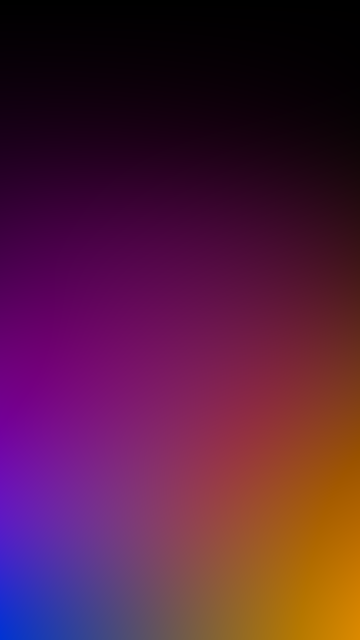
Give the GLSL for this background, as a Shadertoy shader.

```glsl
// Soft mesh gradient: black above, violet and blue at lower left, amber at lower right.

#define RIDGE_CENTER vec2(0.64, 0.28)
#define RIDGE_AXIS normalize(vec2(0.46, 0.78))
#define RIDGE_LENGTH 0.24
#define RIDGE_WIDTH 0.09
#define RIDGE_TINT vec3(0.035, -0.035, -0.01)

const int STOPS = 6;

// Smooth cubic ramp through evenly spaced colours, from bottom to top
vec3 ramp(vec3 stops[STOPS], float height) {
    float position = clamp(height, 0.0, 1.0) * float(STOPS - 1);
    int i = min(int(position), STOPS - 2);
    float f = position - float(i);
    vec3 below = stops[i];
    vec3 above = stops[i + 1];
    vec3 slopeBelow = 0.5 * (above - stops[max(i - 1, 0)]);
    vec3 slopeAbove = 0.5 * (stops[min(i + 2, STOPS - 1)] - below);
    float s = f * f * (3.0 - 2.0 * f);
    return mix(below, above, s)
        + slopeBelow * f * (1.0 - f) * (1.0 - f)
        - slopeAbove * f * f * (1.0 - f);
}

// Quadratic blend through the left, middle and right colours
vec3 blendAcross(vec3 left, vec3 middle, vec3 right, float x) {
    return left * (1.0 - x) * (1.0 - 2.0 * x)
        + middle * 4.0 * x * (1.0 - x)
        + right * x * (2.0 * x - 1.0);
}

// Elongated soft glow along the slanted ridge
float ridgeGlow(vec2 uv) {
    vec2 offset = (uv - RIDGE_CENTER) * vec2(iResolution.x / iResolution.y, 1.0);
    float along = dot(offset, RIDGE_AXIS) / RIDGE_LENGTH;
    float across = dot(offset, vec2(RIDGE_AXIS.y, -RIDGE_AXIS.x)) / RIDGE_WIDTH;
    return exp(-along * along - across * across);
}

void mainImage(out vec4 fragColor, in vec2 fragCoord) {
    vec2 uv = fragCoord / iResolution.xy;

    // Vertical ramps; values below zero shape where a channel fades out
    vec3 violet[STOPS] = vec3[STOPS](
        vec3(0.00, 0.20, 0.83), vec3(0.38, 0.09, 0.76), vec3(0.44, -0.03, 0.52),
        vec3(0.27, -0.01, 0.29), vec3(0.09, 0.00, 0.09), vec3(0.0));
    vec3 magenta[STOPS] = vec3[STOPS](
        vec3(0.43, 0.36, 0.30), vec3(0.53, 0.27, 0.36), vec3(0.49, 0.12, 0.37),
        vec3(0.32, 0.03, 0.27), vec3(0.09, 0.00, 0.07), vec3(0.0));
    vec3 amber[STOPS] = vec3[STOPS](
        vec3(0.86, 0.54, -0.14), vec3(0.69, 0.39, -0.09), vec3(0.47, 0.23, 0.10),
        vec3(0.23, 0.08, 0.09), vec3(0.04, 0.01, 0.02), vec3(0.0));

    vec3 color = blendAcross(ramp(violet, uv.y), ramp(magenta, uv.y), ramp(amber, uv.y), uv.x);

    // Crimson fold between magenta and amber
    color += RIDGE_TINT * ridgeGlow(uv);

    fragColor = vec4(clamp(color, 0.0, 1.0), 1.0);
}
```
